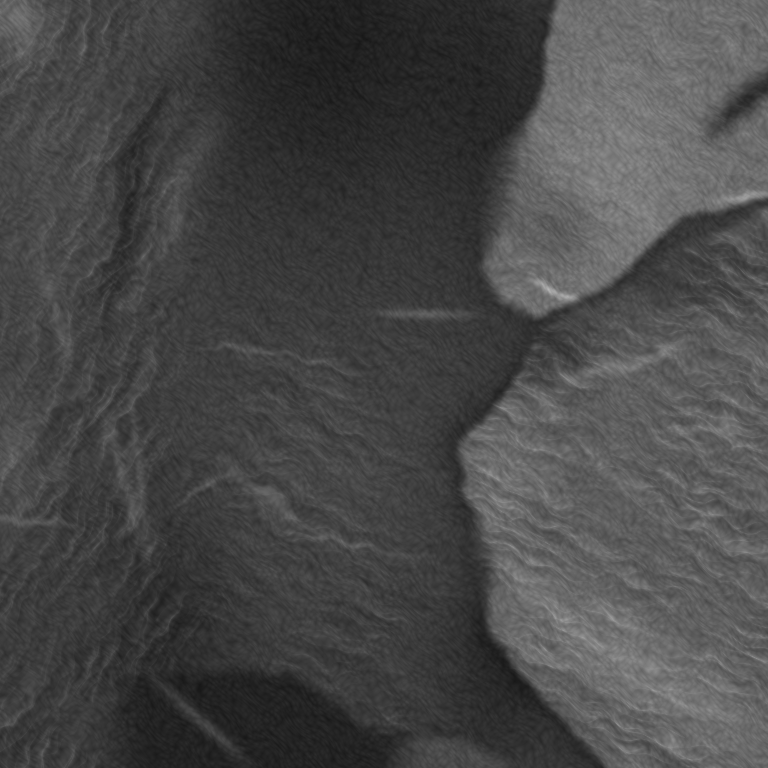
Write a Shadertoy shader that draws this texture.

```glsl
// Grey weathered stone: two pale boulders at right, a dim slab, a creased left wall.
// Polygon distances set the masses, soft glows and strokes shade them,
// and stretched cellular noise embosses the wrinkles and the grain.
#define UPPER_TONE .415
#define LOWER_TONE .36
#define POOL_TONE .115
#define EDGE_SOFT .008
#define EDGE_ROUGH .003
#define WRINKLE .17
#define GRAIN_SCALE 135.
#define GRAIN .1
#define CORNERS 12

const vec2 UPPER[CORNERS] = vec2[](
  vec2(.735, 1.05), vec2(.7, .87), vec2(.66, .79), vec2(.645, .72),
  vec2(.628, .66), vec2(.655, .605), vec2(.7, .585), vec2(.75, .605),
  vec2(.82, .655), vec2(.89, .715), vec2(1.05, .76), vec2(1.05, 1.05));
const vec2 LOWER[CORNERS] = vec2[](
  vec2(.775, .61), vec2(.7, .565), vec2(.665, .5), vec2(.6, .42),
  vec2(.605, .36), vec2(.63, .27), vec2(.64, .175), vec2(.68, .115),
  vec2(.73, .06), vec2(.83, -.05), vec2(1.05, -.05), vec2(1.05, .76));

vec2 hash2(vec2 p) {
  vec3 q = fract(p.xyx * vec3(.1031, .103, .0973));
  q += dot(q, q.yzx + 33.33);
  return fract((q.xx + q.yz) * q.zy);
}

// Distance to the nearest scattered point, and the gap to the second
vec2 cell(vec2 p) {
  vec2 id = floor(p), f = p - id;
  float first = 4., second = 4.;
  for (int i = 0; i < 9; i++) {
    vec2 g = vec2(i % 3 - 1, i / 3 - 1);
    float d = length(g + hash2(id + g) - f);
    second = min(second, max(first, d));
    first = min(first, d);
  }
  return vec2(first, second - first);
}

vec2 wobble(vec2 p) {
  vec2 a = sin(p.yx * 31. + p * 13.);
  return a + .6 * sin(p.yx * 73. - p * 41. + a) + .35 * sin(p.yx * 167. + p * 90.);
}

// Signed distance to a closed polygon, negative inside
float polygon(vec2 p, vec2 v[CORNERS]) {
  float d = 9., s = 1.;
  for (int i = 0; i < CORNERS; i++) {
    vec2 a = v[i], e = v[(i + CORNERS - 1) % CORNERS] - a, w = p - a;
    vec2 b = w - e * clamp(dot(w, e) / dot(e, e), 0., 1.);
    d = min(d, dot(b, b));
    bvec3 c = bvec3(w.y >= 0., w.y < e.y, e.x * w.y > e.y * w.x);
    if (all(c) || all(not(c))) s = -s;
  }
  return s * sqrt(d);
}

float inside(float d, float soft) { return 1. - smoothstep(-soft, soft, d); }

// Soft spot: centre in xy, radii in zw
float glow(vec2 p, vec4 spot) {
  vec2 q = (p - spot.xy) / spot.zw;
  return exp(-dot(q, q));
}

// Soft line from xy to zw, tapered at both ends
float stroke(vec2 p, vec4 ends, float width) {
  vec2 e = ends.zw - ends.xy, w = p - ends.xy;
  float t = clamp(dot(w, e) / dot(e, e), 0., 1.);
  float d = length(w - e * t) / width;
  return exp(-d * d) * (.1 + 3.6 * t * (1. - t));
}

// Embossed wrinkles along an angle, with crisp lit creases
float wrinkles(vec2 p, float angle, float scale) {
  float c = cos(angle), s = sin(angle);
  vec2 q = vec2(c * p.x + s * p.y, c * p.y - s * p.x) * scale * vec2(.35, 1);
  vec2 here = cell(q);
  float slope = here.x - cell(q + vec2(.06, .28)).x;
  return slope + 2.5 * max(slope, 0.) * exp(-7. * here.y) - .04;
}

void mainImage(out vec4 fragColor, in vec2 fragCoord) {
  vec2 uv = fragCoord / iResolution.xy, bend = wobble(uv);
  vec2 p = uv + EDGE_ROUGH * bend, q = uv + .005 * bend;
  float upperD = polygon(p, UPPER), lowerD = polygon(p, LOWER);
  float upper = inside(upperD, EDGE_SOFT + .03 * glow(uv, vec4(.64, .76, .06, .08)));
  float lower = inside(lowerD, EDGE_SOFT + .014 * glow(uv, vec4(.62, .27, .06, .06)));
  float left = 1. - smoothstep(.2, .31, uv.x);
  float pool = inside(p.y - .125 + .085 * smoothstep(.37, .52, p.x), .014);
  pool *= smoothstep(.11, .2, uv.x) * inside(uv.x - .62, .03);

  // Broad shading
  float tone = .228 - .11 * glow(uv, vec4(.43, .95, .19, .22));
  tone -= .05 * glow(uv, vec4(.64, .87, .08, .2));
  tone += .045 * glow(uv, vec4(.41, .38, .16, .17));
  tone += .06 * glow(uv, vec4(.08, .78, .13, .3));
  tone -= .06 * glow(uv, vec4(.23, .19, .08, .16));
  tone -= .06 * glow(uv, vec4(.64, .1, .07, .12));
  tone += .15 * glow(p, vec4(.015, .98, .045, .05));
  tone += .05 * glow(p, vec4(.23, .98, .06, .1));
  tone += .09 * glow(p, vec4(.015, .4, .035, .09));
  tone = mix(tone, POOL_TONE, pool * .85);
  float stone = length((p - vec2(.575, -.01)) / vec2(.085, .05)) - 1.;
  tone = mix(tone, .28, inside(stone, .2) * smoothstep(.48, .56, uv.x));

  // Creases and veins of the left wall
  tone -= .09 * stroke(q, vec4(.205, .9, .12, .53), .018);
  tone += .08 * stroke(q, vec4(.28, .87, .2, .64), .022);
  tone += .07 * stroke(q, vec4(.055, .69, .09, .5), .008);
  tone += .09 * stroke(uv, vec4(.13, .48, .195, .26), .009);
  tone += .07 * stroke(uv, vec4(.17, .49, .195, .26), .006);
  tone += .09 * stroke(q, vec4(-.05, .315, .1, .32), .005);
  tone += .13 * stroke(uv, vec4(.19, .125, .33, 0), .008);

  // Ledges of the middle slab
  tone += .14 * stroke(uv, vec4(.48, .592, .62, .59), .006);
  tone += .08 * stroke(q, vec4(.25, .547, .45, .53), .004);
  tone += .08 * stroke(q, vec4(.22, .33, .31, .4), .004);
  tone += .09 * stroke(q, vec4(.28, .41, .42, .3), .005);
  tone += .07 * stroke(q, vec4(.38, .3, .57, .275), .004);

  // Lower boulder, lit on its flank, shaded under the overhang
  tone -= .1 * exp(-max(lowerD, 0.) / .02) * inside(uv.y - .55, .07);
  float low = LOWER_TONE - .12 * glow(uv, vec4(.87, .645, .15, .06));
  low -= .13 * glow(uv, vec4(.72, .55, .06, .05));
  low += .07 * glow(uv, vec4(.66, .38, .05, .08));
  low += .11 * stroke(uv, vec4(.62, .27, 1.02, .01), .05);
  low += .12 * stroke(q, vec4(.7, .485, .91, .56), .009);
  low += .09 * stroke(q, vec4(.86, .45, .98, .43), .005);
  tone = mix(tone, low, lower);

  // Upper boulder with its hollow, notch and bright lip
  float up = UPPER_TONE + .07 * glow(uv, vec4(.8, .77, .1, .15));
  up -= .1 * glow(uv, vec4(.73, .705, .05, .045));
  up -= .07 * glow(uv, vec4(.65, .77, .04, .08));
  up -= .25 * stroke(q, vec4(.91, .82, 1.05, .92), .018);
  tone = mix(tone - .04 * exp(-max(upperD, 0.) / .02), up, upper);
  tone += .22 * stroke(p, vec4(.68, .633, .76, .605), .005);
  tone += .14 * stroke(p, vec4(.92, .742, 1.05, .75), .006);

  // Wrinkles follow each mass, fine grain covers all
  float steep = wrinkles(q, 1.2, 36.) + .6 * wrinkles(q, 1., 72.);
  float slope = wrinkles(q, -.42, 34.) + .7 * wrinkles(q, -.25, 70.);
  float slab = inside(uv.y - .56, .06) * (1. - pool) * inside(uv.x - .55, .08);
  float force = mix(mix(.1 + .32 * slab, .55, left * (1. - pool)), .75, lower);
  force = mix(force, .32, upper);
  force *= .6 + .4 * sin(uv.x * 23. + 2. * sin(uv.y * 17.)) * sin(uv.y * 21. + 1.);
  tone += WRINKLE * force * mix(slope, steep, left);
  float grain = cell(q * GRAIN_SCALE).x + cell((q.yx + q * .6) * GRAIN_SCALE).x - .95;
  tone -= GRAIN * grain * (.3 + tone);
  fragColor = vec4(vec3(clamp(tone, 0., 1.)), 1);
}
```
